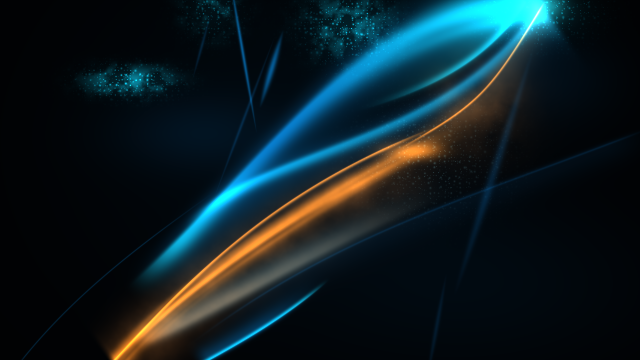
This background is drawn by a Shadertoy shader. Its source:

```glsl
const vec3 NAVY = vec3(0.01, 0.10, 0.17);
const vec3 BLUE = vec3(0.02, 0.38, 0.62);
const vec3 CYAN = vec3(0.05, 0.74, 0.86);
const vec3 AMBER = vec3(0.92, 0.49, 0.10);
const vec3 BROWN = vec3(0.30, 0.17, 0.07);

float hash(vec2 p) {
    vec3 q = fract(p.xyx * 0.1031);
    q += dot(q, q.yzx + 33.33);
    return fract((q.x + q.y) * q.z);
}

float noise(vec2 p) {
    vec2 i = floor(p), f = fract(p), e = vec2(0, 1);
    f = f * f * (3.0 - 2.0 * f);
    return mix(mix(hash(i), hash(i + e.yx), f.x),
               mix(hash(i + e), hash(i + e.yy), f.x), f.y);
}

float fbm(vec2 p) {
    float sum = 0.0, gain = 0.5;
    for (int i = 0; i < 5; i++) {
        sum += gain * noise(p);
        p = mat2(1.6, 1.2, -1.2, 1.6) * p + 7.3;
        gain *= 0.5;
    }
    return sum;
}

// Cubic curve along the diagonal: x = parameter, y = signed offset (above > 0)
vec2 curve(vec2 p, vec4 ab, vec4 cd) {
    vec2 a = ab.xy, b = ab.zw, c = cd.xy, d = cd.zw, q, v;
    float t = 0.5, stride = 0.25;
    for (int i = 0; i < 15; i++) {
        q = mix(mix(a, b, t), mix(b, c, t), t);
        vec2 r = mix(mix(b, c, t), mix(c, d, t), t);
        v = r - q;
        q = mix(q, r, t);
        t += stride * sign(dot(p - q, vec2(0.8, 0.6)));
        stride *= 0.5;
    }
    return vec2(t, dot(p - q, normalize(vec2(-v.y, v.x))));
}

float band(float d, float above, float below) {
    float x = d / (d > 0.0 ? above : below);
    return exp(-x * x);
}

float ends(float t, float fadeIn, float fadeOut) {
    return smoothstep(0.0, fadeIn, t) * smoothstep(0.0, fadeOut, 1.0 - t);
}

float blob(vec2 p, vec2 centre, vec2 radius) {
    vec2 q = (p - centre) / radius;
    return exp(-dot(q, q));
}

// Straight ray that narrows and fades at both tips
float ray(vec2 p, vec4 tips, float width) {
    vec2 v = tips.zw - tips.xy, q = p - tips.xy;
    float t = clamp(dot(q, v) / dot(v, v), 0.0, 1.0);
    float taper = sin(3.1416 * t);
    float x = length(q - v * t) / (width * (0.3 + 0.7 * taper));
    return exp(-x * x) * taper;
}

// Soft dots scattered one per grid cell
float specks(vec2 p) {
    vec2 cell = floor(p);
    vec2 offset = 0.25 + 0.5 * vec2(hash(cell), hash(cell + 41.7));
    float x = length(fract(p) - offset) / (0.07 + 0.16 * hash(cell + 9.1));
    return exp(-x * x) * step(0.45, hash(cell + 23.0));
}

vec3 blueRibbons(vec2 p) {
    vec2 c = curve(p, vec4(0.347, 0.19, 0.734, 0.521), vec4(0.944, 0.958, 1.505, 1));
    float silk = 0.5 + 0.6 * noise(c * vec2(5, 40));
    float spread = smoothstep(0.4, 0.9, c.x), fade = ends(c.x, 0.16, 0.02);
    vec3 tint = mix(CYAN, BLUE, smoothstep(0.1, 0.4, c.x) * (1.0 - spread));
    vec3 col = tint * fade * mix(0.85, silk, spread)
             * band(c.y, mix(0.009, 0.035, spread), mix(0.033, 0.065, spread));
    col += BLUE * 0.3 * fade * band(c.y, 0.03 + 0.05 * spread, 0.11);
    c = curve(p, vec4(0.498, 0.352, 0.715, 0.602), vec4(1.245, 0.576, 1.516, 1));
    fade = ends(c.x, 0.2, 0.02);
    col += mix(CYAN, BLUE, 0.4) * fade * band(c.y, 0.01, 0.019) * mix(0.85, 0.5, c.x);
    col += BLUE * 0.24 * fade * band(c.y, 0.03, 0.075);
    c = curve(p, vec4(0.972, 0.688, 1.206, 0.753), vec4(1.361, 0.838, 1.463, 1));
    return col + CYAN * ends(c.x, 0.6, 0.02) * (0.6 * band(c.y, 0.012, 0.004) + 0.25 * band(c.y, 0.06, 0.012));
}

vec3 amberRibbons(vec2 p, float grain) {
    vec2 c = curve(p, vec4(0.312, -0.019, 0.461, 0.174), vec4(0.94, 0.502, 1.331, 0.664));
    float strands = 0.4 + 0.72 * noise(c * vec2(4, 85));
    float fade = ends(c.x, 0.03, 0.3);
    vec3 col = BROWN * fade * band(c.y, 0.065, 0.1) * (0.25 + 0.9 * grain);
    col += AMBER * fade * strands * band(c.y, 0.02, 0.026);
    c = curve(p, vec4(0.301, -0.019, 0.519, 0.215), vec4(0.752, 0.475, 1.227, 0.653));
    col += AMBER * 0.85 * ends(c.x, 0.02, 0.15) * band(c.y, 0.0025, 0.005);
    c = curve(p, vec4(1.088, 0.574, 1.336, 0.713), vec4(1.356, 0.736, 1.516, 1));
    col += AMBER * ends(c.x, 0.2, 0.05) * (0.75 * band(c.y, 0.0025, 0.0035) + 0.16 * band(c.y, 0.02, 0.05));
    col += BROWN * 1.2 * grain * blob(p, vec2(1.33, 0.71), vec2(0.12));
    return col + AMBER * 0.65 * blob(p, vec2(1.15, 0.58), vec2(0.075, 0.022));
}

vec3 lowerWisps(vec2 p) {
    vec2 c = curve(p, vec4(0.37, 0.039, 0.556, 0.109), vec4(0.926, 0.34, 1.296, 0.491));
    vec3 col = vec3(0.06, 0.19, 0.25) * ends(c.x, 0.2, 0.5) * band(c.y, 0.045, 0.02);
    col += BROWN * 0.9 * ends(c.x, 0.1, 0.65) * band(c.y, 0.025, 0.015);
    c = curve(p, vec4(0.544, -0.019, 0.694, 0.062), vec4(0.81, 0.132, 0.919, 0.229));
    col += CYAN * 0.8 * ends(c.x, 0.05, 0.3) * band(c.y, 0.006, 0.003);
    col += BLUE * 0.55 * ends(c.x, 0.1, 0.6) * band(c.y, 0.035, 0.008);
    c = curve(p, vec4(0.509, 0.028, 0.926, 0.352), vec4(1.296, 0.444, 1.829, 0.653));
    col += NAVY * 0.6 * ends(c.x, 0.2, 0.1) * (band(c.y, 0.003, 0.003) + 0.6 * band(c.y, 0.008, 0.05));
    c = curve(p, vec4(0.046, -0.019, 0.208, 0.19), vec4(0.417, 0.34, 0.613, 0.479));
    return col + BLUE * 0.3 * ends(c.x, 0.05, 0.4) * band(c.y, 0.002, 0.002);
}

void mainImage(out vec4 fragColor, in vec2 fragCoord) {
    vec2 p = fragCoord / iResolution.y, source = vec2(1.495, 0.99);
    float grain = fbm(p * 13.0);
    float dots = specks(p * 70.0) + 0.7 * specks(p * 120.0);
    float dust = 0.12 + 0.4 * smoothstep(0.38, 0.72, fbm(p * 32.0)) + 0.8 * dots;
    // Hazes and straight rays
    float haze = 0.28 * blob(p, vec2(0.85, 0.6), vec2(0.6, 0.5)) + 0.25 * blob(p, vec2(1.35, 0.2), vec2(0.45, 0.22))
               + 0.5 * blob(p, vec2(0.55, 0.63), vec2(0.22, 0.1)) + 0.4 * blob(p, vec2(1.52, 0.78), vec2(0.18, 0.12));
    haze += ray(p, vec4(1.481, 0.861, 1.262, 0.178), 0.012) + ray(p, vec4(0.585, 0.96, 0.535, 0.78), 0.004)
          + ray(p, vec4(0.764, 0.9, 0.597, 0.456), 0.004) + 0.7 * ray(p, vec4(1.24, 0.24, 1.185, -0.06), 0.006);
    vec3 col = vec3(0.002, 0.006, 0.011) + NAVY * haze;
    col += BLUE * 0.85 * (ray(p, vec4(0.634, 1.09, 0.713, 0.63), 0.0045) + ray(p, vec4(0.787, 0.917, 0.722, 0.7), 0.0085));
    col += blueRibbons(p) + amberRibbons(p, grain) + lowerWisps(p);
    // Speck clusters and the bright source
    float cluster = 1.3 * blob(p, vec2(0.36, 0.775), vec2(0.1, 0.035))
                  + blob(p, vec2(0.97, 0.93), vec2(0.1, 0.08)) + 0.5 * blob(p, vec2(0.59, 0.98), vec2(0.07));
    col += CYAN * (cluster * dust + 0.6 * dots * blob(p, source, vec2(0.12, 0.08)));
    col += vec3(0.1, 0.17, 0.18) * dots * blob(p, vec2(1.2, 0.56), vec2(0.16, 0.12));
    col += CYAN * 0.45 * blob(p, source - vec2(0.1, 0.02), vec2(0.15, 0.06));
    col += vec3(0.15, 0.8, 0.85) * blob(p, source, vec2(0.055, 0.04)) * (0.6 + grain);
    fragColor = vec4(clamp(col, 0.0, 1.0), 1);
}
```
